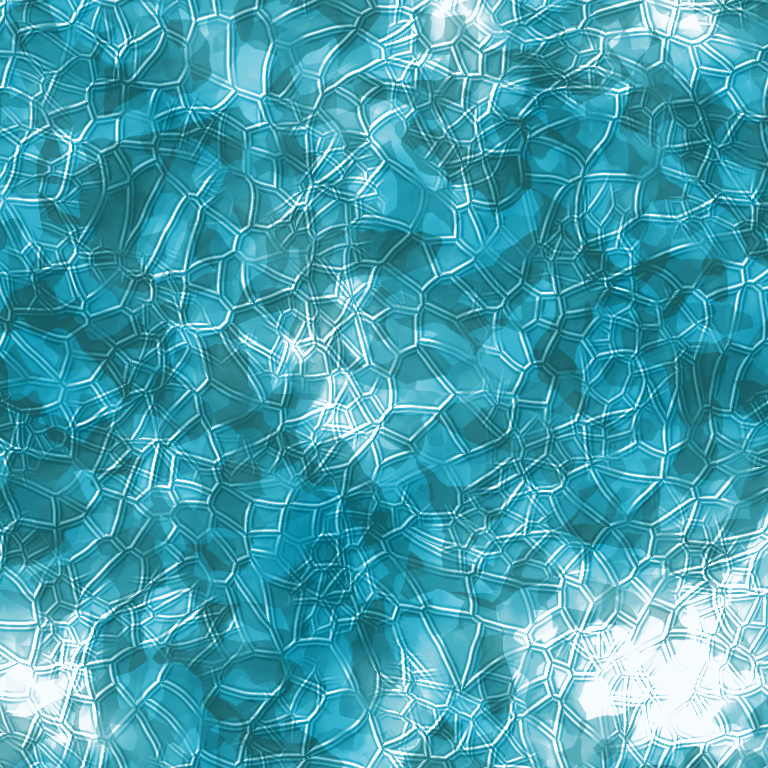
Give the GLSL for this texture, as a Shadertoy shader.

```glsl
// Crinkled turquoise glass: raised veins over faceted tones with soft white glare.

const vec3 ABYSS = vec3(0.02, 0.38, 0.44);
const vec3 TEAL = vec3(0.09, 0.49, 0.56);
const vec3 TURQUOISE = vec3(0.15, 0.59, 0.67);
const vec3 AQUA = vec3(0.29, 0.69, 0.76);
const vec3 MIST = vec3(0.54, 0.79, 0.84);
const vec3 GLARE = vec3(0.97, 0.99, 1.0);
const vec2 LIGHT_DIR = vec2(-0.77, 0.64);

vec2 hash2(vec2 p) {
    vec3 q = fract(vec3(p.xyx) * vec3(0.1031, 0.1030, 0.0973));
    q += dot(q, q.yzx + 33.33);
    return fract((q.xx + q.yz) * q.zy);
}

float gradientNoise(vec2 p) {
    vec2 i = floor(p), f = fract(p);
    vec2 u = f * f * f * (f * (f * 6.0 - 15.0) + 10.0);
    vec2 o = vec2(0.0, 1.0);
    float a = dot(hash2(i) * 2.0 - 1.0, f);
    float b = dot(hash2(i + o.yx) * 2.0 - 1.0, f - o.yx);
    float c = dot(hash2(i + o.xy) * 2.0 - 1.0, f - o.xy);
    float d = dot(hash2(i + o.yy) * 2.0 - 1.0, f - o.yy);
    return mix(mix(a, b, u.x), mix(c, d, u.x), u.y);
}

vec2 noisePair(vec2 p) {
    return vec2(gradientNoise(p), gradientNoise(p + 37.3));
}

// Bends and stretches the plane so that cells vary in size and direction.
vec2 crumple(vec2 p, float seed, float jag) {
    return p + 0.09 * noisePair(p * 5.0 + seed) + jag * noisePair(p * 30.0 + seed);
}

// Voronoi cells: x = distance to the border, y = random tone, z = tone next door.
vec3 cells(vec2 p) {
    vec2 home = floor(p), nearCell = home, nearest = vec2(0.0);
    float best = 9.0;
    for (int j = -1; j <= 1; j++)
    for (int i = -1; i <= 1; i++) {
        vec2 cell = home + vec2(i, j);
        vec2 r = cell + hash2(cell) - p;
        if (dot(r, r) < best) { best = dot(r, r); nearest = r; nearCell = cell; }
    }
    float border = 9.0;
    vec2 nextCell = nearCell;
    for (int j = -2; j <= 2; j++)
    for (int i = -2; i <= 2; i++) {
        if (i == 0 && j == 0) continue;
        vec2 cell = nearCell + vec2(i, j);
        vec2 r = cell + hash2(cell) - p;
        float d = dot(0.5 * (nearest + r), normalize(r - nearest));
        if (d < border) { border = d; nextCell = cell; }
    }
    return vec3(border, hash2(nearCell + 71.0).x, hash2(nextCell + 71.0).x);
}

// Flat shards in the range -1 to 1, with crisp but smoothed borders.
float facets(vec2 p, float freq, float seed) {
    vec3 c = cells(crumple(p, seed, 0.014) * freq + seed);
    vec2 tones = smoothstep(0.15, 0.85, c.yz);
    float tone = mix(0.5 * (tones.x + tones.y), tones.x, smoothstep(0.0, 0.001 * freq, c.x));
    return tone * 2.0 - 1.0;
}

float veinDistance(vec2 p, float freq, float seed) {
    return cells(crumple(p, seed, 0.003) * freq + seed).x;
}

// Shading across a raised vein: dark core, bright rims, dark outline, soft bevel.
float veins(vec2 p, float freq, float seed, float width) {
    float e = 0.0006;
    float d = veinDistance(p, freq, seed);
    vec2 slope = vec2(veinDistance(p + vec2(e, 0.0), freq, seed),
                      veinDistance(p + vec2(0.0, e), freq, seed)) - d;
    slope /= e;
    float steepness = max(length(slope), 0.4 * freq);
    float x = d / (steepness * width);
    float facing = clamp(dot(slope / steepness, LIGHT_DIR), -1.0, 1.0);
    float rim = 1.5 * exp(-5.0 * (x - 0.9) * (x - 0.9));
    float core = 1.2 * exp(-6.0 * x * x);
    float outline = 1.1 * exp(-4.0 * (x - 1.75) * (x - 1.75));
    float bevel = 2.3 * x * exp(-1.2 * x * x) + 0.55 * exp(-0.25 * x);
    return rim - core - outline + facing * bevel;
}

float glow(vec2 p, vec2 centre, float radius) {
    vec2 r = (p - centre) / radius;
    return exp(-dot(r, r));
}

// Broad light and shade falling through the sheet.
float illumination(vec2 p) {
    vec2 q = p + 0.08 * noisePair(p * 10.0 + 5.0);
    float light = 1.1 * gradientNoise(q * 3.5 + 11.0) + 1.1 * gradientNoise(q * 8.0 + 3.0);
    light += 2.4 * glow(q, vec2(0.89, 0.14), 0.16) + 1.9 * glow(q, vec2(0.03, 0.10), 0.11);
    light += 2.1 * glow(q, vec2(0.62, 0.98), 0.10) + 2.0 * glow(q, vec2(0.88, 1.0), 0.09);
    light += 1.2 * glow(q, vec2(0.42, 0.55), 0.12) + 0.9 * glow(q, vec2(0.50, 0.03), 0.12);
    light -= 0.9 * glow(q, vec2(0.42, 0.23), 0.12) + 0.9 * glow(q, vec2(0.93, 0.62), 0.18);
    return min(light - 0.8 * glow(q, vec2(0.05, 0.60), 0.16), 2.2);
}

vec3 glassRamp(float t) {
    vec3 c = mix(ABYSS, TEAL, smoothstep(0.03, 0.21, t));
    c = mix(c, TURQUOISE, smoothstep(0.21, 0.47, t));
    c = mix(c, AQUA, smoothstep(0.47, 0.75, t));
    c = mix(c, MIST, smoothstep(0.75, 0.90, t));
    return mix(c, GLARE, smoothstep(0.90, 0.98, t));
}

void mainImage(out vec4 fragColor, in vec2 fragCoord) {
    vec2 p = fragCoord / iResolution.y;
    float shards = facets(p, 32.0, 13.0);
    float panes = facets(p, 18.0, 29.0);
    float crease = 0.2 - abs(gradientNoise(crumple(p, 8.0, 0.01) * 18.0));

    float strength = 0.3 + 0.7 * smoothstep(-0.25, 0.05, gradientNoise(p * 17.0 + 21.0));
    float fineMask = smoothstep(-0.06, 0.12, gradientNoise(p * 8.0 + 45.0));
    float relief = strength * veins(p, 20.0, 3.0, 0.0037);
    relief += 0.75 * fineMask * veins(p, 29.0, 57.0, 0.0032);

    float tone = illumination(p) + 0.4 * shards + 0.5 * panes + 0.8 * crease + 0.78 * relief;
    float t = 1.0 / (1.0 + exp(-1.6 * (tone - 0.08)));
    vec3 color = glassRamp(t);

    // Some panes lean to pure cyan, others to grey.
    float tint = 0.6 * panes + 0.4 * shards;
    color += tint * vec3(-0.07, 0.015, 0.05) * (1.0 - smoothstep(0.85, 0.97, t));
    fragColor = vec4(clamp(color, 0.0, 1.0), 1.0);
}
```
